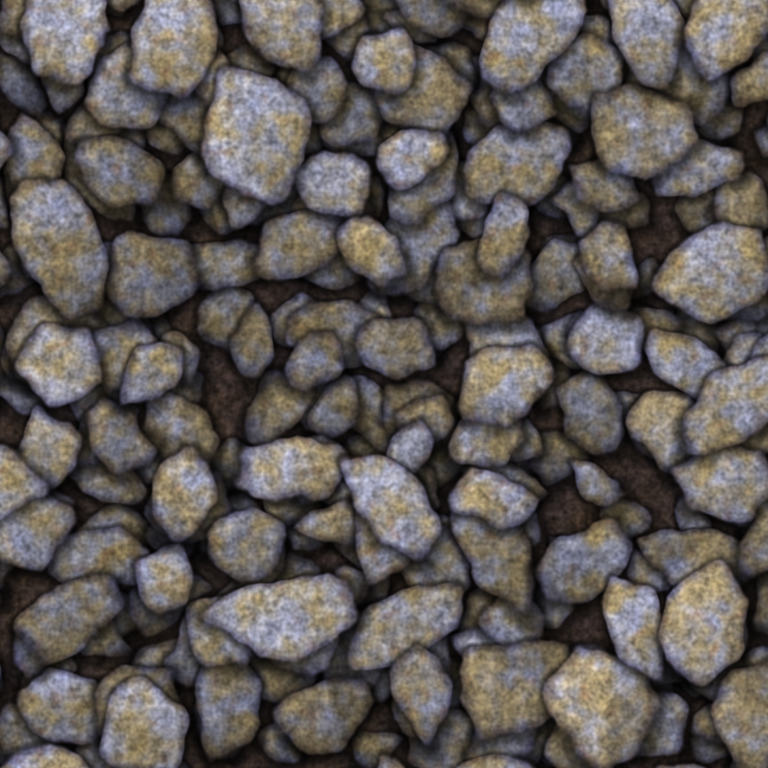
Give the GLSL for this texture, as a Shadertoy shader.

```glsl
#define LAYERS 4
#define FACES 7
#define CORNER_SHARPNESS 13.0
#define EDGE_SOFTNESS 0.0028
#define SHADOW_REACH 0.017
#define SHADOW_FLOOR 0.36
#define GRAIN_CONTRAST 0.42
#define LIGHT_DIR vec2(-0.35, 0.94)
#define WARM_STONE vec3(0.575, 0.525, 0.435)
#define COOL_STONE vec3(0.575, 0.572, 0.605)
#define RUST vec3(0.50, 0.37, 0.29)
#define GAP vec3(0.21, 0.17, 0.155)

const float TAU = 6.2831853;

vec2 hash2(vec2 p) {
    vec3 h = fract(vec3(p.xyx) * vec3(0.1031, 0.1030, 0.0973));
    h += dot(h, h.yzx + 33.33);
    return fract((h.xx + h.yz) * h.zy);
}

float cornerSlope(vec2 cell, vec2 f, vec2 corner) {
    return dot(hash2(cell + corner) * 2.0 - 1.0, f - corner);
}

float gradientNoise(vec2 p) {
    vec2 cell = floor(p), f = p - cell;
    vec2 u = f * f * f * (f * (f * 6.0 - 15.0) + 10.0);
    float low = mix(cornerSlope(cell, f, vec2(0, 0)), cornerSlope(cell, f, vec2(1, 0)), u.x);
    float high = mix(cornerSlope(cell, f, vec2(0, 1)), cornerSlope(cell, f, vec2(1, 1)), u.x);
    return mix(low, high, u.y);
}

vec2 direction(float angle) {
    return vec2(cos(angle), sin(angle));
}

// Irregular polygon with rounded corners, roughly of unit radius
float stoneDistance(vec2 q, vec2 key) {
    vec2 shape = hash2(key + 7.0);
    vec2 axis = direction(shape.x * TAU);
    float stretch = mix(1.0, 1.35, shape.y);
    q = vec2(dot(q, axis) / stretch, dot(q, vec2(-axis.y, axis.x)) * stretch);
    float sum = 0.0;
    for (int i = 0; i < FACES; i++) {
        vec2 h = hash2(key + 17.0 * float(i + 1));
        vec2 normal = direction((float(i) + 0.7 * h.x) * TAU / float(FACES));
        sum += exp(CORNER_SHARPNESS * (dot(q, normal) - mix(0.76, 1.06, h.y)));
    }
    return log(sum) / CORNER_SHARPNESS;
}

void mainImage(out vec4 fragColor, in vec2 fragCoord) {
    vec2 p = fragCoord / iResolution.y;

    // Surface detail shared by all stones
    vec2 warp = 0.013 * vec2(gradientNoise(p * 22.0), gradientNoise(p * 22.0 + 50.0))
              + 0.004 * vec2(gradientNoise(p * 60.0 + 9.0), gradientNoise(p * 60.0 + 70.0));
    float grain = 0.45 * gradientNoise(p * 42.0 + 3.0)
                + 0.55 * gradientNoise(p * 95.0 + 20.0)
                + 0.45 * gradientNoise(p * 180.0 + 40.0);
    float chroma = gradientNoise(p * 20.0 + 110.0) + 0.6 * gradientNoise(p * 55.0 + 130.0);
    float rust = smoothstep(0.12, 0.5, gradientNoise(p * 48.0 + 160.0));

    vec3 color = GAP * (1.0 + grain);

    // Stones painted from the deep small ones to the large ones on top
    for (int layer = 0; layer < LAYERS; layer++) {
        float level = float(layer) / float(LAYERS - 1);
        float cells = mix(11.5, 6.8, level);
        float presence = mix(0.95, 0.68, level);
        vec2 grid = (p + warp) * cells + 37.0 * float(layer);
        vec2 home = floor(grid);

        for (int y = -1; y <= 1; y++)
        for (int x = -1; x <= 1; x++) {
            vec2 key = home + vec2(x, y);
            vec2 jitter = hash2(key) - 0.5;
            vec2 kind = hash2(key + 211.0);
            vec2 look = hash2(key + 307.0);
            if (kind.x > presence) continue;
            float radius = mix(0.29, 0.56, kind.y);
            vec2 q = (grid - key - 0.5 - 0.5 * jitter) / radius;
            if (dot(q, q) > 5.8) continue;
            float d = stoneDistance(q, key) * radius / cells;

            // Contact shadow, longer on the side away from the light
            float facing = dot(q, LIGHT_DIR) / max(length(q), 0.001);
            float reach = SHADOW_REACH * (1.0 - 0.5 * facing);
            color *= mix(SHADOW_FLOOR, 1.0, smoothstep(-0.002, reach, d));

            // Lit body with one broken facet and a dim purple rim
            float rim = smoothstep(-0.002, 0.014, -d);
            float ridge = dot(q, direction(look.x * TAU)) - 0.25;
            float facet = smoothstep(-0.1, 0.1, ridge) * mix(-0.20, 0.12, look.y);
            float light = 0.96 + 0.13 * dot(q, LIGHT_DIR) + 0.22 * (look.x - 0.5) + facet;
            light *= mix(0.74, 1.04, level);
            float coolness = smoothstep(-0.35, 0.35, chroma + 0.4 * (look.y - 0.5));
            vec3 stone = mix(WARM_STONE, COOL_STONE, coolness);
            stone = mix(stone, RUST, 0.4 * rust);
            stone *= light * (1.0 + GRAIN_CONTRAST * grain * 1.6);
            stone *= mix(vec3(0.54, 0.52, 0.60), vec3(1.0), rim);
            color = mix(color, stone, smoothstep(EDGE_SOFTNESS, -EDGE_SOFTNESS, d));
        }
    }

    // Slow drift between ochre and blue light
    color *= 1.0 + chroma * vec3(-0.05, 0.0, 0.22);
    fragColor = vec4(clamp(color, 0.0, 1.0), 1.0);
}
```
